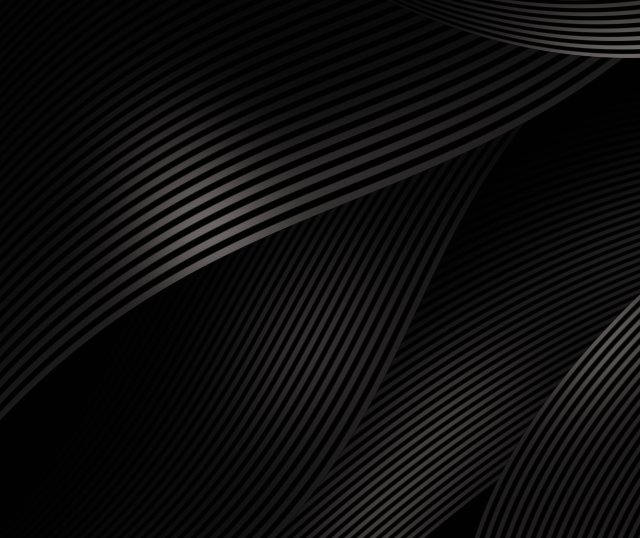
Reproduce this background procedurally as a Shadertoy shader.

```glsl
// Dark overlapping ribbons of fine curved silver lines, lit by soft glows.

const vec3 BACKDROP = vec3(0.006, 0.005, 0.005);
const vec3 SILVER = vec3(1.0, 0.955, 0.95);

// Soft elliptical light; radii.x runs along the given angle.
float glow(vec2 p, vec2 center, vec2 radii, float angle) {
    vec2 along = vec2(cos(angle), sin(angle));
    vec2 d = p - center;
    vec2 q = vec2(dot(d, along), dot(d, vec2(-along.y, along.x))) / radii;
    return exp(-dot(q, q));
}

// Cubic curve with coefficients from constant to cubic.
float cubic(float t, vec4 k) {
    return k.x + t * (k.y + t * (k.z + t * k.w));
}

// Anti-aliased repeating line that starts at each whole phase.
float stripes(float phase, float duty) {
    float blur = 0.75 * fwidth(phase);
    float d = abs(fract(phase - 0.5 * duty + 0.5) - 0.5);
    return 1.0 - smoothstep(0.5 * duty - blur, 0.5 * duty + blur, d);
}

// Lays an opaque ribbon over the color wherever phase is positive.
vec3 layRibbon(vec3 under, float phase, float duty, float light) {
    float blur = 0.75 * fwidth(phase);
    vec3 ribbon = BACKDROP + SILVER * light * stripes(phase, duty);
    return mix(under, ribbon, smoothstep(-blur, blur, phase));
}

// Right-hand ribbon, rising diagonally behind the others.
vec3 rearRibbon(vec3 color, vec2 p) {
    float x = p.x - 0.789;
    float d = p.y - (0.84 * x - 0.35 * x * x);
    float spacing = 0.021 - 0.0065 * (p.x - 0.6) / 0.6;
    float light = 0.055 * (1.0 - smoothstep(0.28, 0.56, d))
        + 0.18 * glow(p, vec2(0.84, 0.22), vec2(0.17, 0.11), 0.8)
        + 0.17 * glow(p, vec2(0.70, 0.03), vec2(0.15, 0.10), 0.8)
        + 0.06 * glow(p, vec2(1.19, 0.53), vec2(0.25, 0.13), 0.5);
    return layRibbon(color, d / spacing, 0.5, light);
}

// Steep central ribbon, measured leftward from its right edge.
vec3 middleRibbon(vec3 color, vec2 p) {
    float d = cubic(p.y, vec4(0.511, 0.935, -1.112, 0.883)) - p.x;
    float phase = d * (1.0 + 0.45 * p.y) / 0.029 + 22.0 * d * d;
    float light = 0.035 * (1.0 - smoothstep(0.2, 0.55, d))
        + 0.055 * exp(-max(d, 0.0) / 0.12) * (1.0 - smoothstep(0.5, 0.75, p.y))
        + 0.14 * glow(p, vec2(0.58, 0.36), vec2(0.18, 0.13), 1.1);
    return layRibbon(color, phase, 0.52, light);
}

// Lower right ribbon, measured rightward from its left edge.
vec3 cornerRibbon(vec3 color, vec2 p) {
    float d = p.x - cubic(p.y, vec4(0.882, 0.32, 0.79, 0.0));
    float phase = d / (0.019 * (1.0 + 0.5 * p.y));
    float light = 0.11
        + 0.25 * glow(p, vec2(1.14, 0.37), vec2(0.16, 0.09), 0.9);
    return layRibbon(color, phase, 0.48, light);
}

// Broad upper ribbon with the brightest sheen.
vec3 frontRibbon(vec3 color, vec2 p) {
    float d = p.y - cubic(p.x, vec4(0.218, 1.0575, -0.985, 0.4956));
    float phase = d / 0.031 + 12.0 * d * d;
    float light = 0.015 + 0.085 * exp(-max(d, 0.0) / 0.22)
        + 0.27 * glow(p, vec2(0.37, 0.60), vec2(0.13, 0.18), 0.5)
        + 0.10 * glow(p, vec2(0.56, 0.64), vec2(0.34, 0.10), 0.42);
    return layRibbon(color, phase, 0.52, light);
}

// Shallow arc across the upper right corner.
vec3 topRibbon(vec3 color, vec2 p) {
    float x = 1.17 - p.x;
    float d = p.y - (0.892 + 0.53 * x * x);
    float spacing = 0.009 + 0.0075 * clamp((p.x - 0.72) / 0.47, 0.0, 1.0);
    float light = 0.05 + 0.12 * smoothstep(0.75, 1.1, p.x)
        + 0.25 * glow(p, vec2(1.19, 0.90), vec2(0.20, 0.07), 0.0);
    float insideArc = smoothstep(0.68, 0.73, p.x);
    return mix(color, layRibbon(color, d / spacing, 0.48, light), insideArc);
}

void mainImage(out vec4 fragColor, in vec2 fragCoord) {
    vec2 p = fragCoord / iResolution.y;
    vec3 color = BACKDROP;

    // Layers from back to front.
    color = rearRibbon(color, p);
    color = middleRibbon(color, p);
    color = cornerRibbon(color, p);
    color = frontRibbon(color, p);
    color = topRibbon(color, p);

    fragColor = vec4(color, 1.0);
}
```
